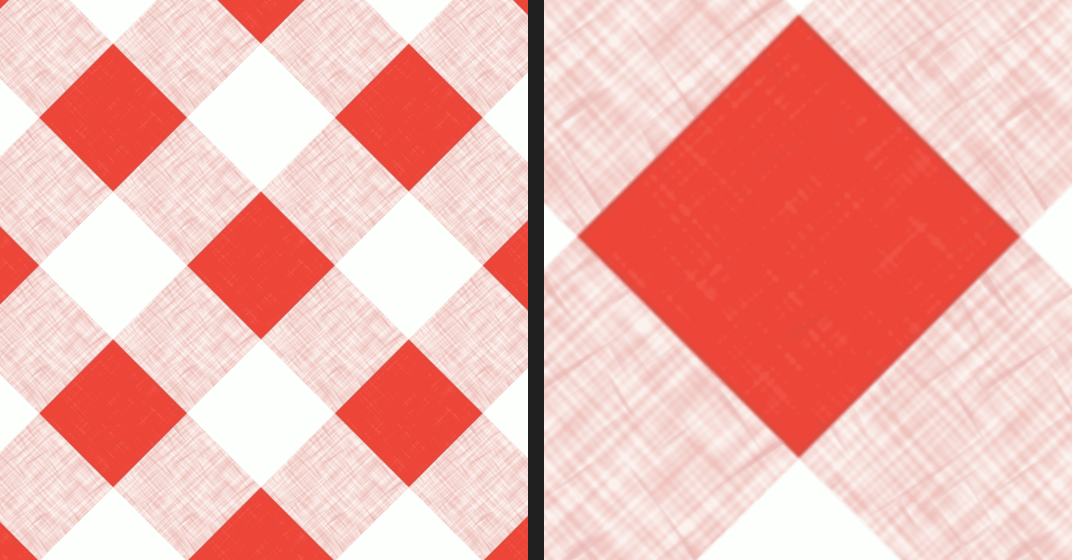
Left: the whole. Right: its middle third, enlarged.
This pattern is drawn by a WebGL 2 fragment shader. Its source:

```glsl
#version 300 es
precision highp float;

uniform vec2 u_resolution;
out vec4 fragColor;

const vec3 WHITE = vec3(0.99, 1.0, 0.99);
const vec3 PALE_LIGHT = vec3(0.985, 0.945, 0.93);
const vec3 PALE_DARK = vec3(0.94, 0.765, 0.745);
const vec3 STRAND = vec3(0.90, 0.66, 0.65);
const vec3 RED = vec3(0.93, 0.27, 0.22);
const vec3 RED_LIGHT = vec3(0.95, 0.36, 0.30);
const vec3 RED_EDGE = vec3(0.84, 0.30, 0.26);

const float PERIOD = 0.528;                // diamond spacing, in canvas heights
const vec2 CENTRE = vec2(0.466, 0.526);    // middle of one red diamond

vec2 gradient(vec2 cell) {
    vec3 h = fract(cell.xyx * vec3(0.1031, 0.103, 0.0973));
    h += dot(h, h.yzx + 33.33);
    float angle = 6.28318 * fract((h.x + h.y) * h.z);
    return vec2(cos(angle), sin(angle));
}

float gradientNoise(vec2 p) {
    vec2 i = floor(p);
    vec2 f = p - i;
    vec2 u = f * f * f * (f * (f * 6.0 - 15.0) + 10.0);
    vec2 e = vec2(1.0, 0.0);
    float low = mix(dot(gradient(i), f), dot(gradient(i + e), f - e), u.x);
    float high = mix(dot(gradient(i + e.yx), f - e.yx),
                     dot(gradient(i + e.xx), f - e.xx), u.x);
    return mix(low, high, u.y);
}

// Long thin fibres running along y, leaning by the given slope
float fibres(vec2 p, float count, float slope, float seed) {
    return gradientNoise(vec2((p.x + slope * p.y) * count, p.y * 3.0) + seed);
}

// Fine threads crossing in both directions
float weave(vec2 p) {
    float fine = fibres(p, 46.0, 0.04, 7.3) + fibres(p.yx, 46.0, -0.03, 31.7);
    float broad = fibres(p, 19.0, -0.12, 53.1) + fibres(p.yx, 19.0, 0.1, 71.9);
    return 0.75 * fine + 0.4 * broad;
}

// Sparse darker strands
float strands(vec2 p) {
    float along = fibres(p, 24.0, 0.22, 91.4);
    float across = fibres(p.yx, 24.0, -0.18, 113.6);
    return smoothstep(0.28, 0.6, max(along, across));
}

// Signed distance into stripes that fill half of each unit
vec2 stripeDistance(vec2 p) {
    return 0.25 - abs(fract(p + 0.5) - 0.5);
}

void main() {
    // Diagonal axes, one unit per stripe repeat
    vec2 p = (gl_FragCoord.xy / u_resolution.y - CENTRE) / PERIOD;
    vec2 diagonal = vec2(p.x + p.y, p.x - p.y);
    float pixel = 1.4142 / (PERIOD * u_resolution.y);
    float soft = max(0.0045, 0.8 * pixel);

    // Stripe coverage and crossings
    vec2 inside = stripeDistance(diagonal);
    vec2 stripe = smoothstep(-soft, soft, inside);
    float anyStripe = max(stripe.x, stripe.y);
    float crossing = stripe.x * stripe.y;

    // Cloth texture, the same in every square
    vec2 square = fract(2.0 * diagonal + 0.25 * 2.0);
    float thread = weave(square);
    float strand = strands(square);
    vec3 pale = mix(PALE_LIGHT, PALE_DARK, clamp(0.46 + 0.85 * thread, 0.0, 1.0));
    pale = mix(pale, STRAND, 0.55 * strand);

    // Red squares with faint threads and a darker rim
    vec3 red = mix(RED, RED_LIGHT, 0.6 * smoothstep(0.1, 0.7, thread));
    red = mix(red, RED_EDGE, 0.2 * strand);
    float rim = 1.0 - smoothstep(0.003, 0.012, min(inside.x, inside.y));
    red = mix(red, RED_EDGE, 0.8 * rim);

    vec3 colour = mix(WHITE, pale, anyStripe);
    colour = mix(colour, red, crossing);
    fragColor = vec4(colour, 1.0);
}
```
